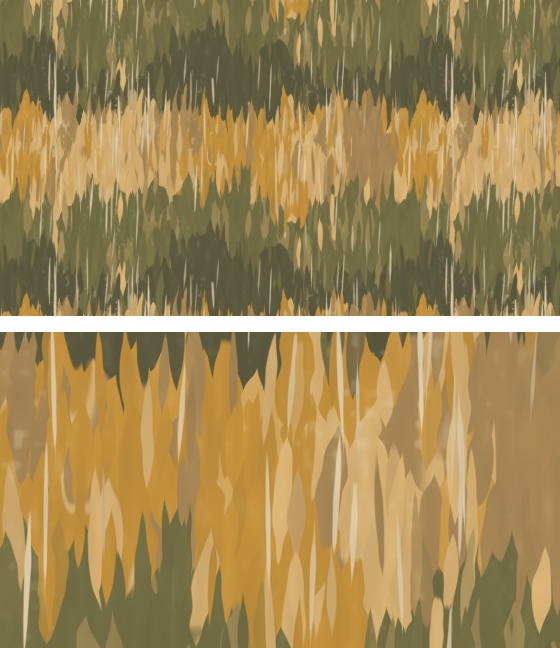
Top, the full canvas; bottom, a detail of the centre.
This pattern is drawn by a Shadertoy shader. Its source:

```glsl
// Painted camouflage bands: ochre, olive and dark green brushwork in a wide repeat.
// Band edges are sums of bumps; layers of tapered strokes take the band colour
// at their own centre, and bristle noise breaks up their ends.

const vec2 TILE = vec2(1.256, 0.645);   // repeat size in canvas heights
const float BAND_SHIFT = 0.484;         // middle of the ochre band, from the top

const vec3 DARK  = vec3(0.355, 0.345, 0.243);
const vec3 OLIVE = vec3(0.445, 0.425, 0.265);
const vec3 KHAKI = vec3(0.580, 0.510, 0.325);
const vec3 BROWN = vec3(0.645, 0.520, 0.330);
const vec3 OCHRE = vec3(0.745, 0.555, 0.235);
const vec3 SAND  = vec3(0.820, 0.675, 0.440);
const vec3 CREAM = vec3(0.850, 0.785, 0.660);

vec3 hash3(vec2 p, float seed) {
    vec3 q = fract(vec3(p.xyx) * vec3(0.1031, 0.1030, 0.0973) + seed * 0.137);
    q += dot(q, q.yxz + 33.33);
    return fract((q.xxy + q.yzz) * q.zyx);
}

// Value noise that wraps over the tile
float noise(vec2 p, vec2 cells, float seed) {
    p *= cells;
    vec2 i = floor(p), f = fract(p);
    f = f * f * (3.0 - 2.0 * f);
    vec2 a = mod(i, cells), b = mod(i + 1.0, cells);
    return mix(mix(hash3(a, seed).x, hash3(vec2(b.x, a.y), seed).x, f.x),
               mix(hash3(vec2(a.x, b.y), seed).x, hash3(b, seed).x, f.x), f.y);
}

// Soft periodic hump
float bump(float x, float center, float width) {
    float d = (fract(x - center + 0.5) - 0.5) / width;
    return exp(-d * d);
}

// Band edges, measured downward from the middle of the ochre band
float ochreEnd(float u) {
    return 0.18 + 0.14 * bump(u, 0.14, 0.05) + 0.16 * bump(u, 0.73, 0.045)
         - 0.09 * bump(u, 0.60, 0.03);
}
float darkStart(float u) {
    return 0.63 - 0.24 * bump(u, 0.11, 0.055) - 0.10 * bump(u, 0.01, 0.05)
         - 0.26 * bump(u, 0.53, 0.11) - 0.16 * bump(u, 0.70, 0.035);
}
float darkEnd(float u) {
    return 0.78 + 0.05 * bump(u, 0.03, 0.05) + 0.05 * bump(u, 0.60, 0.08)
         - 0.05 * bump(u, 0.30, 0.07) - 0.06 * bump(u, 0.86, 0.07);
}

// Paint colour at a tile position; pick in 0..1 chooses among the band's paints
vec3 bandColor(vec2 p, float pick) {
    float ochre = bump(p.x, 0.58, 0.17) + bump(p.x, 0.03, 0.07) + 0.08;
    float sand  = bump(p.x, 0.25, 0.13) + 0.8 * bump(p.x, 0.80, 0.06) + 0.10;
    float brown = bump(p.x, 0.93, 0.07) + 0.28;
    float t = pick * (ochre + sand + brown);
    vec3 warm = mix(OCHRE, SAND, smoothstep(-0.04, 0.04, t - ochre));
    warm = mix(warm, BROWN, smoothstep(-0.04, 0.04, t - ochre - sand));
    vec3 green = mix(OLIVE, KHAKI, smoothstep(0.76, 0.82, pick));
    green = mix(green, SAND, smoothstep(0.94, 0.97, pick));
    vec3 deep = mix(DARK, OLIVE, smoothstep(0.91, 0.95, pick));
    const float soft = 0.008;
    vec3 col = mix(warm, green, smoothstep(-soft, soft, p.y - ochreEnd(p.x)));
    col = mix(col, deep, smoothstep(-soft, soft, p.y - darkStart(p.x)));
    return mix(col, warm, smoothstep(-soft, soft, p.y - darkEnd(p.x)));
}

// Where pale dry streaks gather
float highlight(vec2 p) {
    float columns = bump(p.x, 0.13, 0.05) + bump(p.x, 0.30, 0.09)
                  + 0.6 * bump(p.x, 0.80, 0.09) + 0.5 * bump(p.x, 0.49, 0.03) + 0.12;
    return columns * (0.3 + 0.7 * bump(p.y, 0.87, 0.2));
}

// One jittered grid of tapered strokes; pale shifts it toward cream highlights
vec3 strokes(vec3 col, vec2 p, vec2 cells, float density, float pale,
             float bristle, float rough) {
    vec2 g = p * cells, cell = floor(g);
    float aa = cells.x / (TILE.x * iResolution.y);
    for (int j = -1; j <= 1; j++)
    for (int i = -1; i <= 1; i++) {
        vec2 id = cell + vec2(i, j), key = mod(id, cells);
        vec3 place = hash3(key, cells.x), style = hash3(key, cells.x + 5.0);
        vec2 center = id + 0.15 + 0.7 * place.xy;
        vec2 d = g - center;
        d.x += mix(-0.25, 0.45, style.x) * d.y;
        float s = d.y / mix(0.5, 1.0, style.y);
        float width = mix(0.25, 0.55, style.z) * (1.0 - 0.6 * pale);
        float edge = width * (1.0 - s * s + 0.5 * (rough - 0.5)) - abs(d.x);
        float cover = smoothstep(-aa, aa, edge)
                    * smoothstep(0.0, 0.25, bristle + 0.75 - abs(s) * (0.9 + 0.2 * pale));
        vec2 home = fract(center / cells);
        if (cover <= 0.0 || place.z > density * mix(1.0, highlight(home), pale)) continue;
        vec3 paint = bandColor(home, fract(place.z * 57.3 + style.x));
        paint = mix(paint, CREAM, pale * (0.5 + 0.5 * style.y));
        col = mix(col, paint * (0.97 + 0.06 * style.z), cover);
    }
    return col;
}

void mainImage(out vec4 fragColor, in vec2 fragCoord) {
    vec2 uv = fragCoord / iResolution.y;
    vec2 p = fract(vec2(uv.x, 1.0 - uv.y - BAND_SHIFT) / TILE);

    float bristle = noise(p, vec2(130.0, 16.0), 1.0);
    float rough = noise(p, vec2(75.0, 28.0), 2.0);
    float grain = noise(p, vec2(150.0, 60.0), 3.0);

    // Ragged underpainting
    float ragged = 0.14 * (noise(p, vec2(26.0, 3.0), 4.0) - 0.5)
                 + 0.07 * (noise(p, vec2(75.0, 6.0), 6.0) - 0.5);
    vec3 col = bandColor(fract(p + vec2(0.0, ragged)), noise(p, vec2(32.0, 5.0), 7.0));

    // Broad to fine brushwork, then pale streaks
    col = strokes(col, p, vec2(20.0, 5.0), 0.75, 0.0, bristle, rough);
    col = strokes(col, p, vec2(38.0, 7.0), 0.65, 0.0, bristle, rough);
    col = strokes(col, p, vec2(70.0, 9.0), 0.40, 0.0, bristle, rough);
    col = strokes(col, p, vec2(76.0, 8.0), 0.55, 1.0, bristle, rough);

    // Dry scumble and bristle shading
    float scumble = smoothstep(0.62, 0.9, 0.55 * grain + 0.45 * bristle);
    col = mix(col, CREAM, 0.55 * scumble * min(highlight(p), 1.0));
    col *= 0.97 + 0.06 * bristle;
    fragColor = vec4(col, 1.0);
}
```
